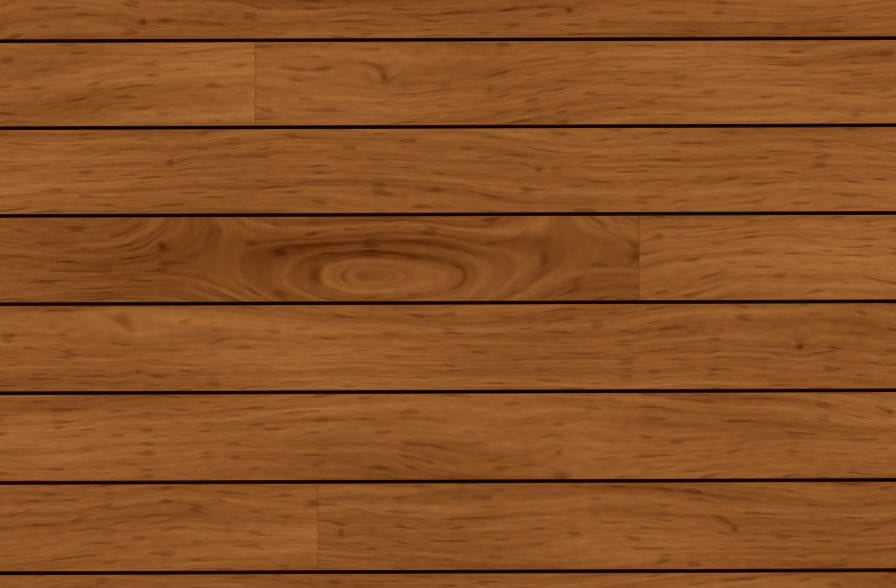
This texture is drawn by a Shadertoy shader. Its source:

```glsl
// Horizontal timber decking: long brown boards parted by dark, slightly tilted gaps.
// Each board maps stretched gradient noise through a warped grain coordinate,
// with an oval heartwood figure on some boards, small knots and butt joints.

const float TAU = 6.2831853;
const float SEAM_TOP = 0.0675;      // first gap, measured down from the top
const float BOARD_PITCH = 0.1475;   // gap spacing at the top
const float PITCH_GROWTH = 0.00055; // spacing grows slightly downwards
const float BOARD_HEIGHT = 0.151;
const float SEAM_TILT = 0.0034;
const float SEAM_HALF = 0.0024;
const float SEAM_SOFT = 0.0018;
const float CANVAS_WIDTH = 1.524;
const float JOINT_START = 0.4345;   // butt joint on board 1
const float JOINT_STEP = 0.326;     // joint shift per board
const vec2 FIGURE = vec2(0.645, 0.70); // oval figure: x, position down the board
const float FIGURE_STEP = 0.32;
const float FIGURE_SQUASH = 0.26;
const float RING_FREQ = 300.0;
const vec3 DARK_WOOD = vec3(0.41, 0.21, 0.07);
const vec3 LIGHT_WOOD = vec3(0.65, 0.41, 0.20);
const vec3 SEAM_EDGE = vec3(0.22, 0.09, 0.04);
const vec3 SEAM_DARK = vec3(0.07, 0.01, 0.00);
// Tone either side of the joint; equal tones mean an unbroken board.
const float TONE_LEFT[8] = float[8](0.55, 0.78, 0.66, 0.50, 0.65, 0.68, 0.60, 0.56);
const float TONE_RIGHT[8] = float[8](0.55, 0.69, 0.66, 0.67, 0.65, 0.68, 0.54, 0.56);

float hash(vec2 p) {
    vec3 q = fract(vec3(p.xyx) * 0.1031);
    q += dot(q, q.yzx + 33.33);
    return fract((q.x + q.y) * q.z);
}

float cornerSlope(vec2 cell, vec2 offset) {
    float a = TAU * hash(cell);
    return dot(vec2(cos(a), sin(a)), offset);
}

float gradientNoise(vec2 p) {
    vec2 i = floor(p), f = p - i;
    vec2 u = f * f * f * (f * (f * 6.0 - 15.0) + 10.0);
    vec2 e = vec2(1.0, 0.0);
    return mix(mix(cornerSlope(i, f), cornerSlope(i + e, f - e), u.x),
               mix(cornerSlope(i + e.yx, f - e.yx), cornerSlope(i + 1.0, f - 1.0), u.x), u.y);
}

// Wood tone, 0 dark to 1 light; v runs down the board from 0 to 1.
float woodTone(float x, float v, float row) {
    int board = int(row);
    float jointX = mod(JOINT_START + JOINT_STEP * (row - 1.0), CANVAS_WIDTH);
    float jointed = step(0.001, abs(TONE_LEFT[board] - TONE_RIGHT[board]));
    float side = jointed * step(jointX, x);
    float seed = row * 17.3 + side * 7.1 + 40.0;
    float y = v * BOARD_HEIGHT;

    // Wandering grain direction
    float tilt = (hash(vec2(seed, 3.0)) - 0.5) * 0.08;
    float across = y + tilt * (x - 0.5 * CANVAS_WIDTH)
                 + 0.050 * gradientNoise(vec2(x * 1.6, v * 0.9) + seed)
                 + 0.010 * gradientNoise(vec2(x * 6.0, v * 2.5) + seed + 9.0);

    // Oval figure on every third board
    vec2 fromFigure = vec2(x - FIGURE.x - FIGURE_STEP * (row - 3.0), (v - FIGURE.y) * BOARD_HEIGHT);
    float figured = (1.0 - step(0.5, mod(row, 3.0))) * (1.0 - side)
                  * (1.0 - smoothstep(0.12, 0.5, abs(fromFigure.x)));
    float oval = length(fromFigure * vec2(FIGURE_SQUASH, 1.0));
    oval += 0.008 * gradientNoise(vec2(x * 7.0, v * 3.0) + seed);
    across = mix(across, oval, figured);

    // Knots bend the grain around a dark eye
    float eyes = 0.0;
    for (int n = 0; n < 2; n++) {
        vec2 key = vec2(row + 5.0, float(n) * 7.0 + 2.0);
        vec2 knot = vec2(hash(key) * CANVAS_WIDTH, (0.2 + 0.6 * hash(key + 31.0)) * BOARD_HEIGHT);
        vec2 d = vec2(x, y) - knot;
        across += 0.008 * exp(-dot(d, d) / 0.0005) * sign(hash(key + 11.0) - 0.5);
        eyes += (0.25 + 0.35 * hash(key + 53.0)) * exp(-dot(d, d) / 0.00003);
    }

    // Layers from broad stain to fine pores
    float blotch = gradientNoise(vec2(x * 2.4, v * 1.2) + seed + 21.0);
    float bands = gradientNoise(vec2(x * 1.3, across * 65.0) + seed);
    float fibre = gradientNoise(vec2(x * 9.0, across * 160.0) + seed + 5.0);
    float speck = gradientNoise(vec2(x * 48.0, across * 175.0) + seed + 13.0);
    float pores = smoothstep(0.18, 0.5, gradientNoise(vec2(x * 20.0, across * 125.0) + seed + 29.0));
    float rings = pow(0.5 + 0.5 * sin(across * RING_FREQ), 4.0);

    float tone = mix(TONE_LEFT[board], TONE_RIGHT[board], side);
    tone += 0.30 * blotch + 0.34 * bands + 0.24 * fibre + 0.16 * speck;
    tone -= 0.32 * pores + eyes;
    tone += figured * (0.16 * rings - 0.05);
    vec2 stain = vec2(fromFigure.x / 0.32, (v - 0.35) / 0.2);
    tone -= figured * exp(-dot(stain, stain)) * (0.20 - 0.5 * bands);
    tone -= jointed * 0.18 * (1.0 - smoothstep(0.0, 0.003, abs(x - jointX)));
    return tone;
}

void mainImage(out vec4 fragColor, in vec2 fragCoord) {
    vec2 p = fragCoord / iResolution.y;
    float pixel = 1.0 / iResolution.y;

    // Board number and position down the board
    float down = 1.0 - p.y + SEAM_TILT * (p.x - 0.5 * CANVAS_WIDTH) - SEAM_TOP;
    float k = (sqrt(BOARD_PITCH * BOARD_PITCH + 4.0 * PITCH_GROWTH * down) - BOARD_PITCH)
            / (2.0 * PITCH_GROWTH);
    float row = clamp(floor(k) + 1.0, 0.0, 7.0);
    float v = fract(k);
    float seam = min(v, 1.0 - v) * BOARD_HEIGHT;

    // Timber, then the shaded edge and the gap itself
    float tone = woodTone(p.x, v, row) - 0.2 * exp(-seam / 0.006);
    vec3 color = mix(DARK_WOOD, LIGHT_WOOD, clamp(tone, -0.5, 1.25));
    float soft = max(SEAM_SOFT, pixel);
    color = mix(SEAM_EDGE, color, smoothstep(SEAM_HALF, SEAM_HALF + soft, seam));
    color = mix(SEAM_DARK, color, smoothstep(SEAM_HALF - 0.5 * soft, SEAM_HALF + 0.5 * soft, seam));
    fragColor = vec4(color, 1.0);
}
```
